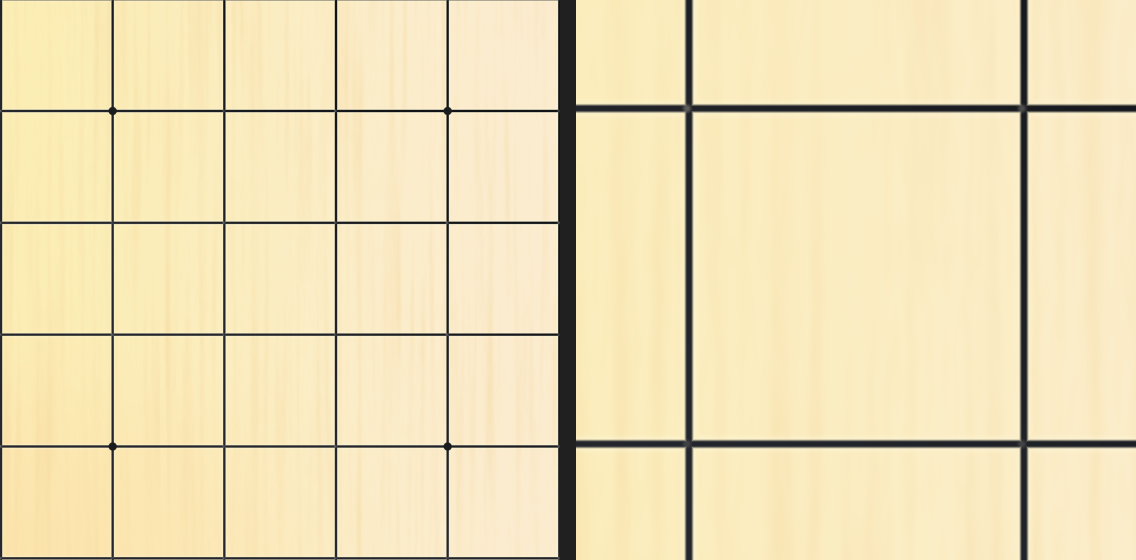
Left, the full canvas; right, a detail of the centre.
Give the GLSL for this pattern, as a WebGL 2 fragment shader.

```glsl
#version 300 es
precision highp float;
// A pale wooden board ruled into five by five squares with dark ink lines.
// The grain is gradient noise stretched along y; the rules, worn crossings
// and four marker dots are distances to the nearest line or crossing.

uniform vec2 u_resolution;
out vec4 fragColor;

// Layout, in canvas widths
const vec2  GRID_ORIGIN     = vec2(0.0018, 0.0030);
const vec2  GRID_PITCH      = vec2(0.1994, 0.1997);
const float LINE_HALF_WIDTH = 0.0021;
const float LINE_SOFTNESS   = 0.0011;
const float HALO_WIDTH      = 0.0045;
const float DOT_RADIUS      = 0.0073;
const float WORN_RADIUS     = 0.0022;

// Colours
const vec3 WOOD_LEFT    = vec3(0.985, 0.932, 0.705);
const vec3 WOOD_RIGHT   = vec3(0.985, 0.927, 0.815);
const vec3 WOOD_CORNER  = vec3(0.990, 0.880, 0.670);
const vec3 GRAIN_TINT   = vec3(0.955, 0.835, 0.610);
const vec3 HALO_COLOR   = vec3(0.990, 0.970, 0.850);
const vec3 INK_LIGHT    = vec3(0.140, 0.150, 0.175);
const vec3 INK_DARK     = vec3(0.060, 0.070, 0.085);
const vec3 WORN_COLOR   = vec3(0.470, 0.460, 0.440);
const vec3 DOT_COLOR    = vec3(0.105, 0.110, 0.115);

// Strengths
const float GRAIN_AMOUNT  = 0.30;
const float STREAK_AMOUNT = 0.30;
const float FIBRE_AMOUNT  = 0.10;
const float HALO_AMOUNT   = 0.45;
const float WORN_AMOUNT   = 0.75;

float hash(vec2 cell) {
    uvec2 q = uvec2(ivec2(cell) + 4096) * uvec2(1597u, 3571u);
    uint h = (q.x ^ (q.y << 7)) * 26699u;
    h = (h ^ (h >> 13)) * 48271u;
    h ^= h >> 15;
    return float(h & 65535u) / 65536.0;
}

float cornerSlope(vec2 cell, vec2 offset) {
    float angle = 6.28318 * hash(cell);
    return dot(vec2(cos(angle), sin(angle)), offset);
}

// Gradient noise, roughly -0.7 to 0.7
float noise(vec2 p) {
    vec2 i = floor(p), f = fract(p);
    vec2 w = f * f * f * (f * (f * 6.0 - 15.0) + 10.0);
    vec2 e = vec2(1.0, 0.0);
    float low  = mix(cornerSlope(i, f), cornerSlope(i + e, f - e), w.x);
    float high = mix(cornerSlope(i + e.yx, f - e.yx),
                     cornerSlope(i + e.xx, f - e.xx), w.x);
    return mix(low, high, w.y);
}

vec3 woodColor(vec2 uv) {
    vec3 base = mix(WOOD_LEFT, WOOD_RIGHT, smoothstep(-0.05, 1.0, uv.x));
    float corner = smoothstep(0.75, 0.0, length(uv * vec2(1.0, 1.5)));
    base = mix(base, WOOD_CORNER, 0.75 * corner);

    // Fine rings, wider streaks and short fibres, all running upright
    float bend = 0.004 * noise(uv * vec2(3.0, 2.0));
    float x = uv.x + bend;
    float rings   = smoothstep(-0.15, 0.55, noise(vec2(x * 85.0, uv.y * 2.2)));
    float streaks = smoothstep(0.05, 0.60, noise(vec2(x * 32.0 + 40.0, uv.y * 1.6)));
    float fibres  = noise(vec2(x * 190.0, uv.y * 28.0));
    float patches = 0.75 + 0.7 * noise(uv * vec2(6.0, 4.0) + 17.0);
    float grain = (GRAIN_AMOUNT * rings + STREAK_AMOUNT * streaks) * patches;
    grain += FIBRE_AMOUNT * fibres;
    return mix(base, GRAIN_TINT, clamp(grain, 0.0, 1.0));
}

// Soft coverage of a shape from its signed distance
float coverage(float signedDistance, float softness) {
    return 1.0 - smoothstep(-softness, softness, signedDistance);
}

void main() {
    vec2 uv = gl_FragCoord.xy / u_resolution;
    float pixel = 1.0 / min(u_resolution.x, u_resolution.y);
    float softness = max(LINE_SOFTNESS, 0.75 * pixel);

    // Nearest crossing and the offset from it
    vec2 crossing = round((uv - GRID_ORIGIN) / GRID_PITCH);
    vec2 offset = uv - GRID_ORIGIN - crossing * GRID_PITCH;
    float lineDistance = min(abs(offset.x), abs(offset.y)) - LINE_HALF_WIDTH;

    // Wood, with a pale fringe beside each line
    vec3 color = woodColor(uv);
    float halo = 1.0 - smoothstep(0.0, HALO_WIDTH, lineDistance);
    color = mix(color, HALO_COLOR, HALO_AMOUNT * halo);

    // Ink grows heavier toward the upper right
    vec3 ink = mix(INK_LIGHT, INK_DARK, smoothstep(0.7, 1.6, uv.x + uv.y));
    color = mix(color, ink, coverage(lineDistance, softness));

    // Dots mark the inner corners; other crossings are worn grey
    vec2 fromCentre = abs(crossing - 2.5);
    bool isMarked = all(lessThan(abs(fromCentre - 1.5), vec2(0.1)));
    if (isMarked) {
        float dotDistance = length(offset) - DOT_RADIUS;
        color = mix(color, DOT_COLOR, coverage(dotDistance, softness));
    } else {
        float wear = WORN_AMOUNT * (0.4 + 0.6 * hash(crossing + 31.0));
        float wornDistance = length(offset + vec2(0.0012, 0.0)) - WORN_RADIUS;
        color = mix(color, WORN_COLOR, wear * coverage(wornDistance, 1.5 * softness));
    }
    fragColor = vec4(color, 1.0);
}
```
